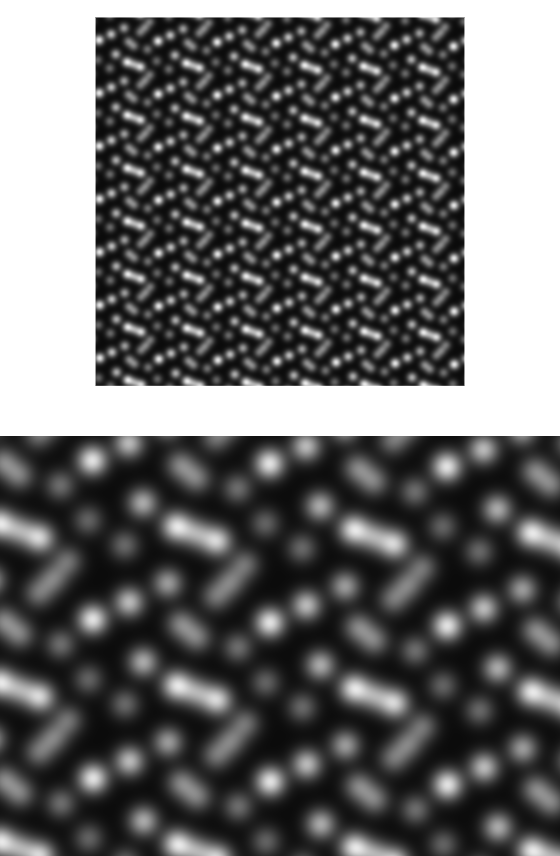
Top: the whole. Bottom: its middle third, enlarged.
Write a WebGL 2 fragment shader that draws this pattern.

```glsl
#version 300 es
precision highp float;

uniform vec2 u_resolution;
out vec4 fragColor;

const int SPOT_COUNT = 15;

// Spots of one cell: position in cell fractions, then brightness
const vec3 SPOTS[SPOT_COUNT] = vec3[SPOT_COUNT](
    // Bright bar and its satellite
    vec3(-0.107, 0.044, 0.80), vec3(0.008, 0.000, 0.50), vec3(0.123, -0.044, 0.74),
    vec3(-0.296, 0.187, 0.62),
    // Faint single spots
    vec3(0.395, 0.072, 0.34), vec3(0.601, -0.080, 0.36),
    // Slanted bar and its neighbour
    vec3(0.280, -0.187, 0.38), vec3(0.198, -0.299, 0.40), vec3(0.115, -0.392, 0.38),
    vec3(-0.156, -0.315, 0.56),
    // Bright pair
    vec3(0.420, -0.551, 0.84), vec3(0.626, -0.438, 0.68),
    // Dim tail
    vec3(-0.082, -0.570, 0.44), vec3(0.008, -0.651, 0.42), vec3(0.239, -0.711, 0.38)
);

float gaussian(vec2 offset, float sigma) {
    return exp(-0.5 * dot(offset, offset) / (sigma * sigma));
}

// Nearest lattice copy of an offset, returned in canvas units
vec2 wrapOffset(vec2 cellOffset, mat2 lattice) {
    return lattice * (cellOffset - floor(cellOffset + 0.5));
}

float spotField(vec2 p, vec2 origin, mat2 lattice, float sigma) {
    vec2 cell = inverse(lattice) * (p - origin);
    float glow = 0.0;
    for (int i = 0; i < SPOT_COUNT; i++) {
        vec2 offset = wrapOffset(cell - SPOTS[i].xy, lattice);
        glow += SPOTS[i].z * gaussian(offset, sigma);
    }
    return glow;
}

float boxDistance(vec2 p, vec2 center, vec2 halfSize) {
    vec2 d = abs(p - center) - halfSize;
    return length(max(d, 0.0)) + min(max(d.x, d.y), 0.0);
}

float coverage(float distance, float pixel) {
    return 1.0 - smoothstep(-0.5 * pixel, 0.5 * pixel, distance);
}

void main() {
    // Canvas height is one unit, x is centered
    float pixel = 1.0 / u_resolution.y;
    vec2 p = gl_FragCoord.xy * pixel;
    p.x -= 0.5 * u_resolution.x * pixel;

    // Slightly skewed lattice, one column per repeat vector
    mat2 lattice = mat2(0.1407, -0.0025, -0.0003, 0.1262);
    vec2 origin = vec2(-0.0672, 0.5891);
    float darkLevel = 0.04;
    float glow = spotField(p, origin, lattice, 0.0083);
    vec3 panelColor = vec3(min(darkLevel + glow, 1.0));

    // Square panel on white paper
    vec3 paperColor = vec3(1.0);
    float panel = boxDistance(p, vec2(0.0, 0.52), vec2(0.4392, 0.4384));
    fragColor = vec4(mix(paperColor, panelColor, coverage(panel, pixel)), 1.0);
}
```
